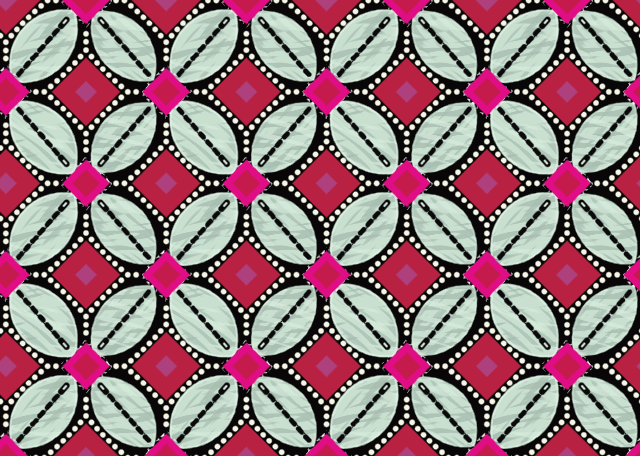
This pattern is drawn by a Shadertoy shader. Its source:

```glsl
// Lattice of mint leaves on black, joined by pink diamonds and framing red
// diamonds ringed with white beads. One tile is folded into quadrants; shapes
// are distance functions and the brushed leaf strokes are gradient noise.

vec2 hashGradient(vec2 cell) {
    vec2 h = vec2(dot(cell, vec2(127.1, 311.7)), dot(cell, vec2(269.5, 183.3)));
    return fract(sin(h) * 43758.5) * 2.0 - 1.0;
}

float gradientNoise(vec2 p) {
    vec2 i = floor(p), f = fract(p);
    vec2 u = f * f * f * (f * (f * 6.0 - 15.0) + 10.0);
    vec2 e = vec2(1.0, 0.0);
    float low = mix(dot(hashGradient(i), f), dot(hashGradient(i + e), f - e), u.x);
    float high = mix(dot(hashGradient(i + e.yx), f - e.yx),
                     dot(hashGradient(i + 1.0), f - 1.0), u.x);
    return mix(low, high, u.y);
}

float fill(float dist, float blur) {
    return clamp(0.5 - dist / blur, 0.0, 1.0);
}

// Pointed lens along x with the given half length and half width
float lens(vec2 p, float halfLength, float halfWidth) {
    float radius = (halfLength * halfLength + halfWidth * halfWidth) / (2.0 * halfWidth);
    return length(vec2(p.x, abs(p.y) + radius - halfWidth)) - radius;
}

float capsule(vec2 p, float halfLength, float radius) {
    return length(vec2(max(abs(p.x) - halfLength, 0.0), p.y)) - radius;
}

// Long thin streaks running along a direction
float streaks(vec2 p, vec2 dir, float thickness) {
    vec2 along = vec2(dot(p, dir), dot(p, vec2(-dir.y, dir.x)));
    along.y += 3.0 * sin(along.x * 0.035);
    return gradientNoise(along / vec2(55.0, thickness));
}

vec3 leafColor(vec2 p, vec2 axis) {
    float slanted = streaks(p, normalize(axis + vec2(0.25, 0.0) * axis.x), 6.0);
    float level = streaks(p + 300.0, normalize(vec2(1.0, 0.14)), 6.5);
    float crossing = streaks(p + 700.0, normalize(vec2(1.0, -0.3)), 9.0);
    vec3 color = mix(vec3(0.79, 0.88, 0.82), vec3(0.69, 0.78, 0.73),
                     smoothstep(0.0, 0.12, slanted));
    color = mix(color, vec3(0.65, 0.74, 0.69), 0.8 * smoothstep(0.06, 0.16, level));
    return mix(color, vec3(0.84, 0.92, 0.86), 0.7 * smoothstep(0.12, 0.22, crossing));
}

// Bead chain around a diamond, in its positive quadrant
float beads(vec2 p) {
    float d = min(length(p - vec2(60.0, 0.0)),
                  min(length(p - vec2(0.0, 60.0)), length(p - vec2(0.0, 69.5))));
    for (int i = 0; i < 8; i++) {
        float t = float(i) / 7.0;
        vec2 bead = 50.0 * vec2(t, 1.0 - t) - 1.4 * sin(3.1416 * t);
        d = min(d, length(p - bead));
    }
    return d - 3.4;
}

void mainImage(out vec4 fragColor, in vec2 fragCoord) {
    // The canvas is 546 units tall; a tile is twice the quadrant size
    float blur = 1.4 * 546.0 / iResolution.y;
    vec2 p = fragCoord * 546.0 / iResolution.y - vec2(103.0, 107.5);
    vec2 quadrant = vec2(96.0, 109.5);
    vec2 tile = mod(p + quadrant, 2.0 * quadrant) - quadrant;
    vec2 side = vec2(tile.x < 0.0 ? -1.0 : 1.0, tile.y < 0.0 ? -1.0 : 1.0);
    vec2 q = abs(tile);
    float rough = gradientNoise(tile / 6.0);
    vec3 color = vec3(0.03, 0.025, 0.025);

    // Leaves, slightly fuller on the left of each tile
    vec2 axis = side * normalize(quadrant);
    vec2 local = tile - side * quadrant * 0.5 + vec2(3.0, 0.0);
    vec2 leaf = vec2(dot(local, axis), dot(local, vec2(-axis.y, axis.x)));
    float fullness = side.x < 0.0 ? 1.0 : 0.0;
    float leafDist = lens(leaf, 55.0 + 2.0 * fullness, 31.0 + 2.0 * fullness) + 0.8 * rough;
    vec3 mint = leafColor(tile, axis);
    float rim = fill(abs(leafDist + 1.8) - 0.7, blur);
    mint = mix(mint, vec3(0.90, 0.96, 0.91), rim * (0.35 + 0.4 * fullness));

    // Dashed midrib ending in an eyelet
    vec2 dash = vec2(mod(leaf.x + 29.0, 13.0) - 6.5, leaf.y);
    float rib = max(capsule(dash, 3.0, 2.9 + rough), abs(leaf.x - 10.0) - 39.0);
    rib = min(rib, max(abs(leaf.y - 1.4) - 0.7, abs(leaf.x) - 44.0));
    vec2 eyelet = leaf + vec2(37.0, 0.0);
    rib = min(rib, capsule(eyelet, 5.0, 3.7));
    mint = mix(mint, vec3(0.04), fill(rib, blur));
    mint = mix(mint, vec3(0.85, 0.90, 0.86),
               fill(capsule(eyelet + vec2(2.0, 0.0), 2.0, 1.3), blur));
    color = mix(color, mint, fill(leafDist, blur));

    // Beads and red diamonds with violet centres
    vec2 a = abs(q - vec2(quadrant.x, 0.0));
    vec2 b = abs(q - vec2(0.0, quadrant.y));
    vec2 red = a.x + a.y < b.x + b.y ? a : b;
    float redSum = red.x + red.y;
    color = mix(color, vec3(0.96, 0.96, 0.90), fill(beads(red), blur));
    color = mix(color, vec3(0.03), fill((redSum - 43.0) * 0.707, blur));
    color = mix(color, vec3(0.72, 0.13, 0.26), fill((redSum - 41.0) * 0.707, blur));
    color = mix(color, vec3(0.68, 0.25, 0.49), fill((redSum - 13.0) * 0.707, blur));

    // Pink joints with pale flecks along their edges
    vec2 far = quadrant - q;
    float pinkSum = min(q.x + q.y, far.x + far.y) + 1.5 * rough;
    float fleck = max(abs(pinkSum - 30.0) * 0.707 - 1.5, 6.0 * (0.12 - gradientNoise(tile / 4.5 + 40.0)));
    color = mix(color, vec3(0.95, 0.93, 0.92), fill(fleck, blur));
    color = mix(color, vec3(0.88, 0.05, 0.52), fill((pinkSum - 28.5) * 0.707, blur));
    color = mix(color, vec3(0.77, 0.10, 0.30), fill((pinkSum - 16.5) * 0.707, blur));

    fragColor = vec4(color, 1.0);
}
```
